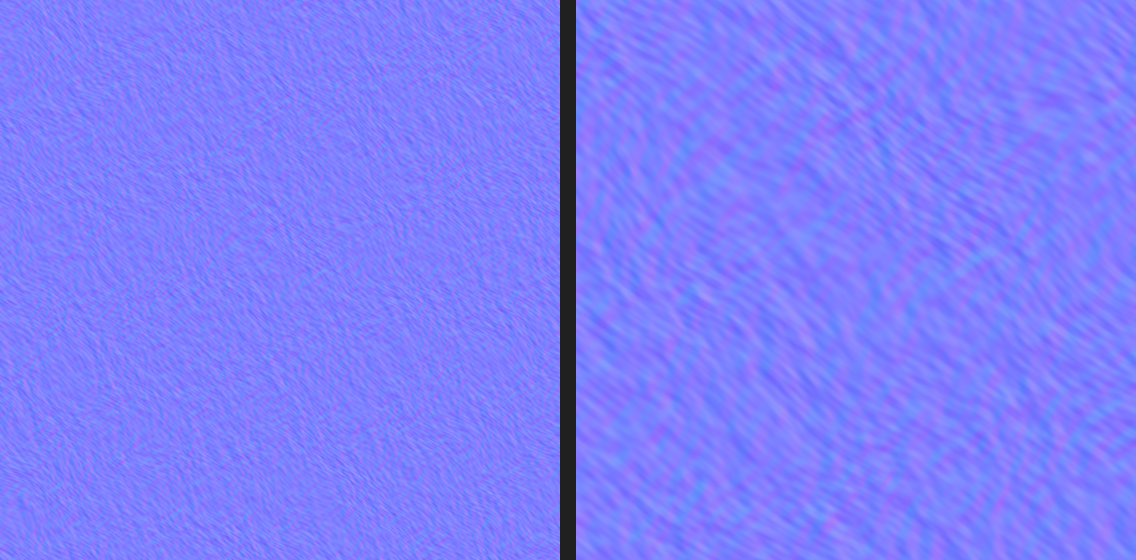
Left, the full canvas; right, a detail of the centre.
Reproduce this texture map procedurally as a WebGL 2 fragment shader.

```glsl
#version 300 es
precision highp float;
// Tangent-space normal map of a finely creased, brushed surface.
// Stretched gradient noise in several directions is summed into a height
// field, whose slope is then encoded as a colour.

uniform vec2 u_resolution;
out vec4 fragColor;

// Each layer: streak angle in degrees, cells across, cells along, steepness
const int LAYER_COUNT = 6;
const vec4 LAYERS[LAYER_COUNT] = vec4[](
    vec4(-76.0,  48.0, 18.0, 0.040),   // long steep creases
    vec4(-58.0,  80.0, 30.0, 0.050),   // leaning creases
    vec4(-64.0, 130.0, 56.0, 0.056),   // short creases
    vec4(-36.0, 195.0, 60.0, 0.070),   // fine brushed grain
    vec4( 68.0,  72.0, 34.0, 0.055),   // crossing dents
    vec4( 60.0, 130.0, 60.0, 0.088));  // small crossing dents

const float BEND_CELLS  = 9.0;     // scale of the drift in streak direction
const float BEND_AMOUNT = 0.018;   // strength of that drift
const float SLOPE_STEP  = 0.0005;  // half width of the slope measurement

// Integer hash of a lattice cell, mapped to 0..1
float hash(ivec2 cell, uint seed) {
    uint h = uint(cell.x) * 1597334677u ^ uint(cell.y) * 3812015801u ^ seed * 2654435769u;
    h = (h ^ (h >> 16)) * 2146121005u;
    h = (h ^ (h >> 15)) * 2221713035u;
    h ^= h >> 16;
    return float(h >> 8) / 16777216.0;
}

// Contribution of one lattice corner: a ramp in a random direction
float cornerRamp(ivec2 cell, vec2 offset, uint seed) {
    float angle = 6.28319 * hash(cell, seed);
    return dot(vec2(cos(angle), sin(angle)), offset);
}

// Gradient noise with a quintic fade
float gradientNoise(vec2 p, uint seed) {
    vec2 base = floor(p);
    ivec2 cell = ivec2(base);
    vec2 f = p - base;
    vec2 fade = f * f * f * (f * (f * 6.0 - 15.0) + 10.0);
    float bottom = mix(cornerRamp(cell, f, seed),
                       cornerRamp(cell + ivec2(1, 0), f - vec2(1.0, 0.0), seed), fade.x);
    float top = mix(cornerRamp(cell + ivec2(0, 1), f - vec2(0.0, 1.0), seed),
                    cornerRamp(cell + ivec2(1, 1), f - vec2(1.0, 1.0), seed), fade.x);
    return mix(bottom, top, fade.y);
}

// Sum of the stretched noise layers over a gently bent plane
float surfaceHeight(vec2 p) {
    vec2 bend = vec2(gradientNoise(p * BEND_CELLS, 11u),
                     gradientNoise(p * BEND_CELLS, 12u));
    p += BEND_AMOUNT * bend;

    float height = 0.0;
    for (int i = 0; i < LAYER_COUNT; i++) {
        vec4 layer = LAYERS[i];
        float angle = radians(layer.x);
        vec2 along = vec2(cos(angle), sin(angle));
        vec2 across = vec2(-along.y, along.x);
        vec2 q = vec2(dot(p, across) * layer.y, dot(p, along) * layer.z);
        height += layer.w / layer.y * gradientNoise(q, uint(i) + 1u);
    }
    return height;
}

void main() {
    vec2 p = gl_FragCoord.xy / u_resolution.y;

    // Slope by central differences
    vec2 dx = vec2(SLOPE_STEP, 0.0);
    vec2 dy = vec2(0.0, SLOPE_STEP);
    vec2 slope = vec2(surfaceHeight(p + dx) - surfaceHeight(p - dx),
                      surfaceHeight(p + dy) - surfaceHeight(p - dy)) / (2.0 * SLOPE_STEP);

    // Encode the unit normal as a colour
    vec3 normal = normalize(vec3(-slope, 1.0));
    fragColor = vec4(normal * 0.5 + 0.5, 1.0);
}
```
